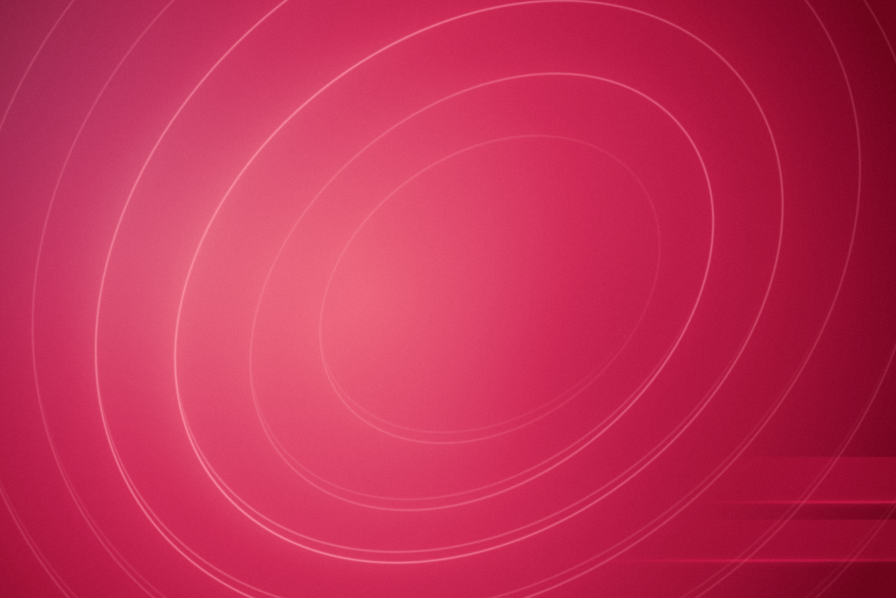
Give the GLSL for this background, as a Shadertoy shader.

```glsl
// Crimson backdrop: a soft off-centre glow crossed by tilted, nested light rings,
// with two translucent bars at the lower right. A scalar tone field is mapped
// through a colour ramp; the rings are approximate ellipse distances.

const int RINGS = 6;
const int TONES = 7;
const vec3 RAMP[TONES] = vec3[](
    vec3(0.43, 0.015, 0.11), vec3(0.54, 0.035, 0.17), vec3(0.65, 0.07, 0.22),
    vec3(0.74, 0.11, 0.285), vec3(0.82, 0.17, 0.345), vec3(0.88, 0.28, 0.42),
    vec3(0.93, 0.39, 0.48));
const vec3 LINE_COLOR = vec3(0.98, 0.56, 0.64);
const vec3 BAR_COLOR = vec3(0.80, 0.08, 0.27);
const vec3 BAR_EDGE = vec3(0.92, 0.12, 0.33);
const vec3 CORNER_TINT = vec3(-0.05, 0.08, 0.075);

// Each ring: centre height, half width, half height, tilt correlation
const vec4 RING_SHAPE[RINGS] = vec4[](
    vec4(0.516, 0.284, 0.257, 0.28), vec4(0.512, 0.387, 0.365, 0.32),
    vec4(0.529, 0.508, 0.470, 0.273), vec4(0.566, 0.639, 0.609, 0.25),
    vec4(0.560, 0.744, 0.711, 0.15), vec4(0.560, 0.859, 0.820, 0.10));
// Line strength on the left and right side of each ring
const vec2 RING_LIGHT[RINGS] = vec2[](
    vec2(0.30, 0.09), vec2(0.30, 0.48), vec2(0.82, 0.34),
    vec2(0.62, 0.20), vec2(0.22, 0.16), vec2(0.20, 0.10));

const vec2 GLOW_CENTER = vec2(0.60, 0.50);
const float LINE_WIDTH = 0.0021;
const float HALO_WIDTH = 0.028;
const float TWIN_SHIFT = 0.009;
const float GRAIN = 0.018;
const float GRAIN_CELLS = 512.0;

float hash(vec2 p) {
    vec3 q = fract(vec3(p.xyx) * 0.1031);
    q += dot(q, q.yzx + 33.33);
    return fract((q.x + q.y) * q.z);
}

float blob(vec2 p, vec2 center, float radius) {
    vec2 d = (p - center) / radius;
    return exp(-dot(d, d));
}

vec3 toneColor(float tone) {
    float t = clamp(tone, 0.0, float(TONES - 1) - 0.001);
    int i = int(t);
    return mix(RAMP[i], RAMP[i + 1], fract(t));
}

// Signed distance to a tilted ellipse, to first order
float ellipseDistance(vec2 p, vec2 size, float tilt) {
    vec2 u = p / size;
    float k = 1.0 - tilt * tilt;
    float level = sqrt((dot(u, u) - 2.0 * tilt * u.x * u.y) / k);
    vec2 slope = (u - tilt * u.yx) / (size * k * max(level, 0.001));
    return (level - 1.0) / max(length(slope), 0.1);
}

float lineMask(float d, float width) {
    return exp(-d * d / (width * width));
}

float backgroundTone(vec2 p) {
    float d = length(p - GLOW_CENTER);
    return 6.1 - 3.5 * d - 2.8 * d * d
        + 0.65 * blob(p, vec2(0.25, 0.55), 0.24)
        - 0.75 * blob(p, vec2(1.02, 0.36), 0.27);
}

void mainImage(out vec4 fragColor, in vec2 fragCoord) {
    float pixel = 1.0 / iResolution.y;
    vec2 p = fragCoord * pixel;
    p.x += 0.5 * (1.5 - iResolution.x * pixel);
    float width = max(LINE_WIDTH, 0.7 * pixel);

    // Rings: a crisp line, a fainter twin parting at the bottom, a soft halo
    float lines = 0.0;
    float halo = 0.0;
    for (int i = 0; i < RINGS; i++) {
        vec4 ring = RING_SHAPE[i];
        vec2 q = p - vec2(0.799 + 0.021 * exp2(-1.5 * float(i)), ring.x);
        float side = smoothstep(-0.9, 0.9, q.x / ring.y);
        float light = mix(RING_LIGHT[i].x, RING_LIGHT[i].y, side);
        float d = ellipseDistance(q, ring.yz, ring.w);
        vec2 twinSize = ring.yz - vec2(0.0, TWIN_SHIFT);
        float twin = ellipseDistance(q - vec2(0.0, TWIN_SHIFT), twinSize, ring.w);
        float low = smoothstep(0.1, -0.8, q.y / ring.z);
        lines += light * max(lineMask(d, width), 0.6 * low * lineMask(twin, width));
        halo += light * exp(-abs(d) / HALO_WIDTH);
    }

    // Base colour with a cooler upper left corner
    vec3 color = toneColor(backgroundTone(p) + 0.65 * halo - 0.08);
    color += CORNER_TINT * blob(p, vec2(0.0, 0.88), 0.45);

    // Translucent bars, each with a lit lower edge
    for (int i = 0; i < 2; i++) {
        float n = float(i);
        float top = 0.236 - 0.105 * n;
        float bottom = 0.160 - 0.0975 * n;
        float inside = smoothstep(-pixel, pixel, p.y - bottom)
            * smoothstep(-pixel, pixel, top - p.y);
        float fade = smoothstep(1.13 - 0.08 * n, 1.42, p.x);
        float edge = lineMask(p.y - bottom, width) + 0.3 * lineMask(p.y - bottom, 0.008);
        float gleam = mix(fade, blob(p, vec2(1.29, bottom), 0.22), n);
        color = mix(color, BAR_COLOR, 0.32 * fade * inside);
        color = mix(color, BAR_EDGE, 0.5 * gleam * min(edge, 1.0));
    }

    // Ring lines over everything, then fine grain
    color = mix(color, LINE_COLOR, min(lines, 0.85));
    color += GRAIN * (hash(floor(p * GRAIN_CELLS)) - 0.5);
    fragColor = vec4(clamp(color, 0.0, 1.0), 1.0);
}
```
